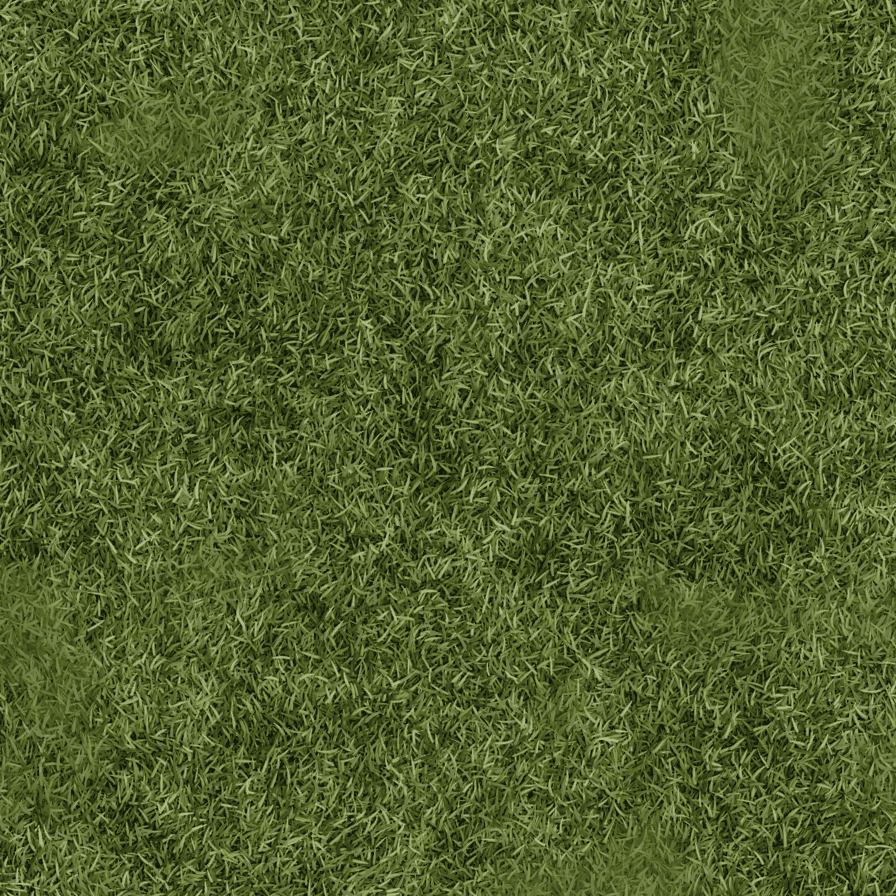
A Shadertoy shader for this texture:

```glsl
// Sunlit lawn seen from above: layers of short, curved, tapering grass blades.
// Each layer scatters one blade per jittered cell and paints a scalar tone with
// a soft shadow; a colour ramp then turns the tone into greens.

const vec3 DEEP  = vec3(0.13, 0.17, 0.05);
const vec3 SHADE = vec3(0.24, 0.29, 0.10);
const vec3 LEAF  = vec3(0.35, 0.42, 0.17);
const vec3 LIGHT = vec3(0.49, 0.56, 0.29);
const vec3 GLINT = vec3(0.62, 0.67, 0.45);
const vec3 DRY   = vec3(0.44, 0.49, 0.30);

const int   LAYERS       = 14;
const float CELL         = 0.0135;  // blade spacing, canvas units
const float HALF_WIDTH   = 0.0015;
const float SOFTNESS     = 0.0018;  // smallest edge blur
const float LEAN         = 0.25;    // mean tilt to the right, radians
const float SPREAD       = 1.9;     // random tilt range
const float SWIRL        = 1.3;     // tilt shared by a tuft
const float MEAN_TONE    = 2.35;    // 0 = DEEP, 4 = GLINT
const float TONE_RANGE   = 3.5;
const float LAYER_LIFT   = 1.8;     // upper blades catch more light
const float SHADOW       = 0.65;
const float DRY_SHARE    = 0.45;
const float PATCH_FADE   = 0.5;     // contrast loss in worn patches

// Integer hash (PCG style), three values in 0..1
vec3 hash3(ivec3 key) {
    uvec3 v = uvec3(key) * 1664525u + 1013904223u;
    v.x += v.y * v.z; v.y += v.z * v.x; v.z += v.x * v.y;
    v ^= v >> 16u;
    v.x += v.y * v.z; v.y += v.z * v.x; v.z += v.x * v.y;
    return vec3(v >> 8u) / 16777216.0;
}

float valueNoise(vec2 p, int seed) {
    ivec2 i = ivec2(floor(p));
    vec2 f = fract(p);
    f = f * f * (3.0 - 2.0 * f);
    float a = hash3(ivec3(i, seed)).x;
    float b = hash3(ivec3(i + ivec2(1, 0), seed)).x;
    float c = hash3(ivec3(i + ivec2(0, 1), seed)).x;
    float d = hash3(ivec3(i + ivec2(1, 1), seed)).x;
    return mix(mix(a, b, f.x), mix(c, d, f.x), f.y);
}

float fbm(vec2 p, int seed) {
    return 0.55 * valueNoise(p, seed) + 0.3 * valueNoise(p * 2.1, seed + 1)
         + 0.15 * valueNoise(p * 4.3, seed + 2);
}

// Paints one blade over surface = (tone, dryness)
vec2 paintBlade(vec2 surface, vec2 p, ivec3 id, float height, float swirl, float blur) {
    vec3 shape = hash3(id + ivec3(0, 0, 100));
    vec3 look = hash3(id + ivec3(0, 0, 200));
    float tilt = LEAN + swirl + (shape.x + shape.y - 1.0) * SPREAD;
    vec2 along = vec2(sin(tilt), cos(tilt));
    float halfLength = CELL * mix(0.55, 1.0, shape.z);
    float y = dot(p, along) / halfLength;
    float x = dot(p, vec2(along.y, -along.x)) + (look.z - 0.5) * 0.35 * halfLength * y * y;

    float width = HALF_WIDTH * mix(0.7, 1.2, look.y) * (1.0 - 0.6 * smoothstep(-0.2, 1.0, y));
    float ends = 1.0 - smoothstep(0.75, 1.0, abs(y));
    float cover = clamp(0.5 - (abs(x) - width) / blur, 0.0, 1.0) * ends;
    float shade = (1.0 - smoothstep(width, width + 0.0022, abs(x + 0.0008))) * ends;

    float tone = MEAN_TONE + (look.x - 0.5) * TONE_RANGE + LAYER_LIFT * (height - 0.75)
               + 0.45 * y + 0.25 * clamp(x / HALF_WIDTH, -1.0, 1.0);
    float dryness = step(fract(look.x * 7.0 + look.y), DRY_SHARE);
    surface.x -= SHADOW * shade;
    return mix(surface, vec2(tone, dryness), cover);
}

// Tone to colour, with greyer mid-lights on dry blades
vec3 grassColor(float tone, float dryness) {
    float t = clamp(tone, -0.6, 4.5);
    vec3 c = mix(DEEP, SHADE, min(t, 1.0));
    c = mix(c, LEAF, clamp(t - 1.0, 0.0, 1.0));
    c = mix(c, LIGHT, clamp(t - 2.0, 0.0, 1.0));
    c = mix(c, GLINT, max(t - 3.0, 0.0));
    float midLight = smoothstep(1.9, 2.6, t) * (1.0 - smoothstep(3.1, 3.8, t));
    return mix(c, DRY, 0.85 * dryness * midLight);
}

void mainImage(out vec4 fragColor, in vec2 fragCoord) {
    vec2 uv = fragCoord / iResolution.y;
    float blur = max(SOFTNESS, 1.0 / iResolution.y);
    float swirl = (valueNoise(uv * 14.0, 11) - 0.5) * SWIRL;

    // Blades, from the soil upward
    vec2 surface = vec2(0.3, 0.0);
    for (int layer = 0; layer < LAYERS; layer++) {
        float height = float(layer) / float(LAYERS - 1);
        vec2 grid = uv / CELL + hash3(ivec3(layer, 5, 9)).xy * 40.0;
        ivec2 home = ivec2(floor(grid));
        for (int j = 1; j >= -1; j--)
        for (int i = -1; i <= 1; i++) {
            ivec3 id = ivec3(home + ivec2(i, j), layer);
            vec2 root = vec2(id.xy) + hash3(id).xy;
            surface = paintBlade(surface, (grid - root) * CELL, id, height, swirl, blur);
        }
    }

    // Tufts, broad light changes and worn, hazy patches
    float tone = surface.x;
    tone += 0.9 * (valueNoise(uv * 32.0, 21) - 0.5) + 0.9 * (fbm(uv * 5.0, 31) - 0.5);
    float worn = smoothstep(0.54, 0.72, fbm(uv * 4.5, 41));
    tone = mix(tone, 2.15, PATCH_FADE * worn);
    float dryness = mix(surface.y, 0.6, 0.5 * worn);

    fragColor = vec4(grassColor(tone, dryness), 1.0);
}
```
